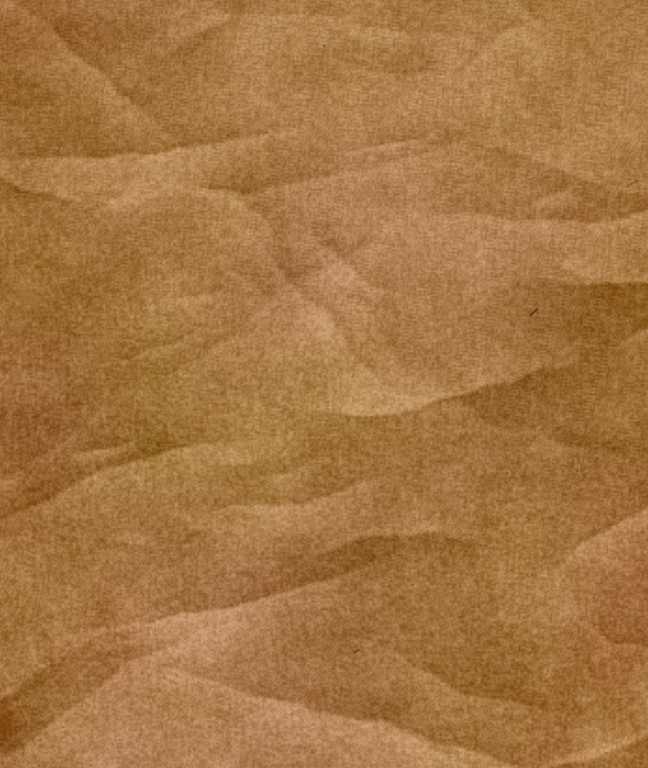
This texture is drawn by a WebGL 2 fragment shader. Its source:

```glsl
#version 300 es
precision highp float;
// Crumpled brown kraft paper with soft folds, small creases, stains, a fine weave and flecks.

#define CREASES 46
#define LARGE_CREASES 26
#define FLECKS 9
#define CREASE_GAIN 1.25
#define BLOTCH_GAIN 3.6
#define MOTTLE_GAIN 1.8
#define WEAVE_GAIN 1.3
#define GRAIN_GAIN 1.9
#define THREADS 300.0
#define STAIN_GAIN 1.7
#define MEAN_COLOR vec3(0.643, 0.461, 0.264)
#define TONE_STEP vec3(0.053, 0.055, 0.062)

uniform vec2 u_resolution;
out vec4 outColor;

float hash(vec2 p) {
    return fract(sin(dot(p, vec2(127.1, 311.7))) * 43758.5);
}

float noise(vec2 p) {
    vec2 cell = floor(p), f = fract(p);
    f = f * f * (3.0 - 2.0 * f);
    float low = mix(hash(cell), hash(cell + vec2(1, 0)), f.x);
    float high = mix(hash(cell + vec2(0, 1)), hash(cell + vec2(1, 1)), f.x);
    return mix(low, high, f.y);
}

float fbm(vec2 p) {
    float sum = 0.0, weight = 0.5;
    for (int i = 0; i < 5; i++) {
        sum += weight * noise(p);
        p = mat2(1.6, 1.2, -1.2, 1.6) * p + 7.3;
        weight *= 0.5;
    }
    return sum;
}

vec2 rotate(vec2 p, float angle) {
    float c = cos(angle), s = sin(angle);
    return vec2(c * p.x + s * p.y, c * p.y - s * p.x);
}

// One fold: lit on one side of the ridge, shaded on the other, fanning out along its length.
float crease(vec2 p, float id, float aspect, float size) {
    vec2 center = vec2(hash(vec2(id, 1.7)) * aspect, hash(vec2(id, 2.9)));
    float slope = hash(vec2(id, 3.3));
    float angle = hash(vec2(id, 4.1)) < 0.6 ? mix(0.05, 0.65, slope) : -mix(0.05, 0.8, slope);
    float halfLength = size * mix(0.1, 0.32, hash(vec2(id, 5.9)));
    vec2 q = rotate(p - center, angle);
    float along = q.x / halfLength;
    q.y += (hash(vec2(id, 6.7)) - 0.5) * 1.2 * q.x * q.x / size;
    float fan = hash(vec2(id, 7.1)) < 0.5 ? along : -along;
    float width = size * mix(0.025, 0.08, hash(vec2(id, 8.3)));
    width *= mix(0.25, 1.3, clamp(0.5 + 0.5 * fan, 0.0, 1.0));
    float side = hash(vec2(id, 9.7)) < 0.7 ? -q.y : q.y;
    float lit = exp(-abs(side) / width) + 0.45 * exp(-abs(side) / 0.006);
    float shaded = -0.9 * exp(-abs(side) / (width * 0.9));
    float taper = 1.0 - smoothstep(0.2, 1.0, abs(along));
    float strength = mix(0.5, 1.5, hash(vec2(id, 10.3)));
    return strength * taper * mix(shaded, lit, smoothstep(-0.005, 0.005, side));
}

// Small fibre: a short, thin, dark stroke.
float fleck(vec2 p, float id, float aspect) {
    vec2 center = vec2(hash(vec2(id, 21.3)) * aspect, hash(vec2(id, 22.9)));
    vec2 q = rotate(p - center, hash(vec2(id, 23.1)) * 1.2 - 0.3);
    float halfLength = mix(0.0005, 0.008, pow(hash(vec2(id, 24.7)), 2.0));
    q.x -= clamp(q.x, -halfLength, halfLength);
    return (1.0 - smoothstep(0.0004, 0.0024, length(q))) * mix(0.3, 1.0, hash(vec2(id, 25.3)));
}

void main() {
    vec2 p = gl_FragCoord.xy / u_resolution.y;
    float aspect = u_resolution.x / u_resolution.y;

    // Large folds and small crumples on a wavering sheet
    vec2 waver = vec2(noise(p * 8.0), noise(p * 8.0 + 31.0)) - 0.5;
    vec2 ripple = vec2(noise(p * 30.0 + 5.0), noise(p * 30.0 + 57.0)) - 0.5;
    vec2 sheet = p + 0.035 * waver + 0.011 * ripple;
    float folds = 0.0;
    for (int i = 0; i < CREASES; i++) {
        folds += crease(sheet, float(i) + 1.0, aspect, i < LARGE_CREASES ? 1.0 : 0.33);
    }
    float tone = 2.0 * tanh(CREASE_GAIN * folds / 2.0);

    // Broad blotches and finer mottling
    tone += BLOTCH_GAIN * (fbm(rotate(p, 0.35) * vec2(4.0, 7.0) + 3.0) - 0.485);
    tone += MOTTLE_GAIN * (fbm(p * 24.0 + 13.0) - 0.485);

    // Crossed threads and paper grain
    vec2 thread = p * THREADS;
    float weave = noise(thread * vec2(0.45, 1.0)) + noise(thread * vec2(1.0, 0.45) + 91.0) - 1.0;
    tone += WEAVE_GAIN * weave + GRAIN_GAIN * (noise(thread * 1.37 + 17.0) - 0.5);

    // Brown stains gathering toward the lower corners and the side edges
    float edge = smoothstep(0.18, 0.5, abs(p.x / aspect - 0.5));
    float corner = edge * (1.0 - smoothstep(0.08, 0.4, p.y));
    float stain = smoothstep(0.38, 0.64, fbm(p * 5.0 + 43.0)) * (0.35 * edge + corner);
    tone += 0.12 - STAIN_GAIN * stain;

    // Tone to colour, with drifting rosy and ochre tints
    vec3 color = MEAN_COLOR + TONE_STEP * clamp(tone, -3.4, 3.0);
    float tint = fbm(p * 4.5 + 71.0) - 0.485;
    color += tint * vec3(0.03, -0.02, 0.09) + stain * vec3(0.02, -0.012, -0.005);

    // Flecks
    float ink = 0.0;
    for (int i = 0; i < FLECKS; i++) ink = max(ink, fleck(p, float(i) + 1.0, aspect));
    color = mix(color, vec3(0.22, 0.12, 0.05), 0.7 * ink);

    outColor = vec4(clamp(color, 0.0, 1.0), 1.0);
}
```
